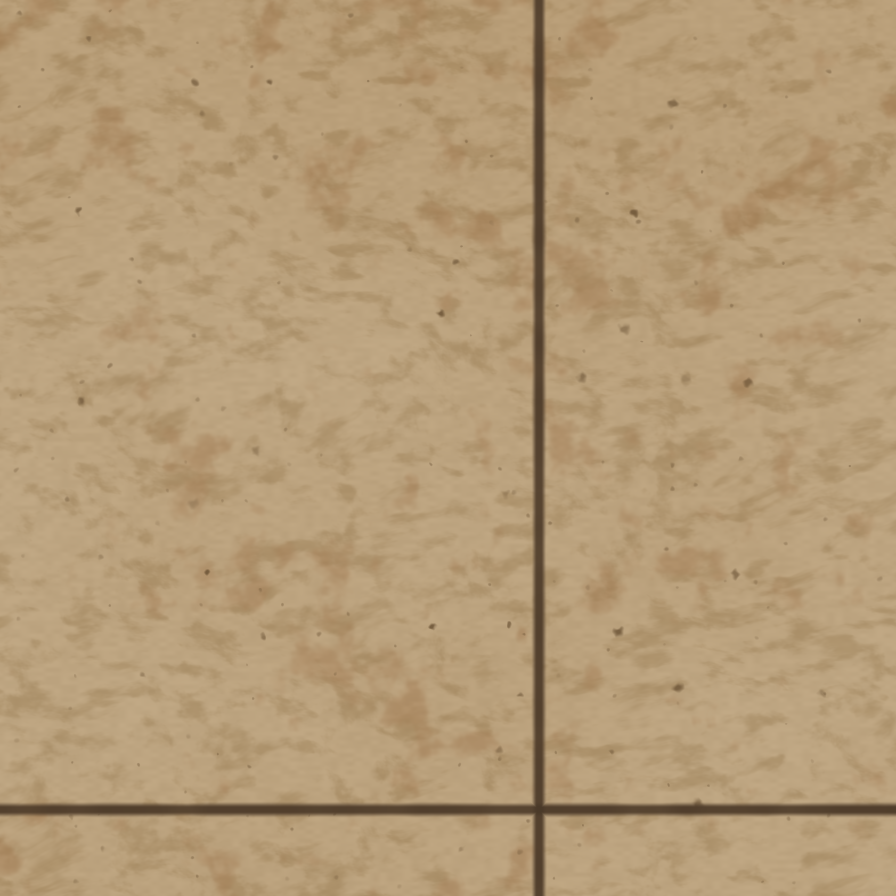
Give the GLSL for this texture, as a three.js fragment shader.

```glsl
#define TILES 1.0
#define JOINT_POS vec2(0.6016, 0.0964)
#define JOINT_CORE 0.0022
#define JOINT_EDGE 0.0092
#define FLECK_SCALE vec2(36.0, 62.0)
#define SPECK_CELLS 15.0
#define SPECK_SHARE 0.16
#define BASE_COLOR vec3(0.738, 0.640, 0.497)
#define FLECK_COLOR vec3(0.655, 0.548, 0.392)
#define STAIN_COLOR vec3(0.650, 0.505, 0.350)
#define SPECK_COLOR vec3(0.420, 0.325, 0.210)
#define JOINT_COLOR vec3(0.315, 0.242, 0.170)

varying vec2 vUv;

float hash(vec2 p) {
  vec3 q = fract(vec3(p.xyx) * 0.1031);
  q += dot(q, q.yzx + 33.33);
  return fract((q.x + q.y) * q.z);
}

float noise(vec2 p) {
  vec2 i = floor(p);
  vec2 f = fract(p);
  f = f * f * (3.0 - 2.0 * f);
  float low = mix(hash(i), hash(i + vec2(1.0, 0.0)), f.x);
  float high = mix(hash(i + vec2(0.0, 1.0)), hash(i + vec2(1.0, 1.0)), f.x);
  return mix(low, high, f.y);
}

float fbm(vec2 p) {
  float sum = 0.0;
  float gain = 0.533;
  for (int i = 0; i < 4; i++) {
    sum += gain * noise(p);
    p = mat2(1.94, 0.36, -0.36, 1.94) * p + 17.3;
    gain *= 0.5;
  }
  return sum;
}

// Small dark inclusions, one candidate per cell
float specks(vec2 uv, float cells, float share, float seed) {
  vec2 p = uv * cells;
  vec2 id = floor(p) + seed;
  vec2 center = 0.2 + 0.6 * vec2(hash(id + 3.7), hash(id + 11.9));
  vec2 offset = fract(p) - center;
  offset += 0.07 * (vec2(noise(uv * 190.0), noise(uv * 190.0 + 41.0)) - 0.5);
  float radius = mix(0.06, 0.13, hash(id + 23.1));
  float strength = mix(0.3, 0.9, hash(id + 37.3));
  float present = step(hash(id), share);
  return present * strength * (1.0 - smoothstep(0.2 * radius, radius, length(offset)));
}

// Mottled stone surface
vec3 stone(vec2 uv) {
  float cloud = fbm(uv * 5.0 + 8.0);
  float fleck = fbm(uv * FLECK_SCALE + 4.0 * cloud);
  float grain = noise(uv * vec2(110.0, 210.0) + 60.0) - 0.5;
  float stain = fbm(uv * 24.0 + 90.0) + 0.35 * (cloud - 0.5);

  vec3 color = BASE_COLOR;
  color = mix(color, FLECK_COLOR, 0.75 * smoothstep(0.46, 0.80, fleck));
  color = mix(color, STAIN_COLOR, 0.55 * smoothstep(0.60, 0.84, stain));
  color += 0.028 * grain + 0.04 * (0.5 - cloud) * vec3(0.6, 0.8, 1.0);
  color -= 0.018 * smoothstep(0.6, 1.0, uv.y) * vec3(0.6, 0.9, 1.2);

  color = mix(color, SPECK_COLOR, specks(uv, SPECK_CELLS, SPECK_SHARE, 5.0));
  color = mix(color, SPECK_COLOR, 0.5 * specks(uv, 2.0 * SPECK_CELLS, SPECK_SHARE, 71.0));
  return color;
}

// Soft joint along one axis, slightly worn along its length
float joint(float across, float along) {
  float wear = noise(vec2(along * 34.0, 7.0)) - 0.5;
  float edge = JOINT_EDGE + 0.0012 * wear;
  return (0.96 + 0.08 * wear) * (1.0 - smoothstep(JOINT_CORE, edge, across));
}

void main() {
  vec2 toJoint = abs(fract((vUv - JOINT_POS) * TILES + 0.5) - 0.5) / TILES;
  float vertical = joint(toJoint.x, vUv.y);
  float horizontal = joint(toJoint.y, vUv.x + 9.0);

  vec3 color = stone(vUv);
  color = mix(color, JOINT_COLOR, max(vertical, horizontal));
  color *= 1.0 - 0.12 * vertical * horizontal;
  gl_FragColor = vec4(color, 1.0);
}
```
